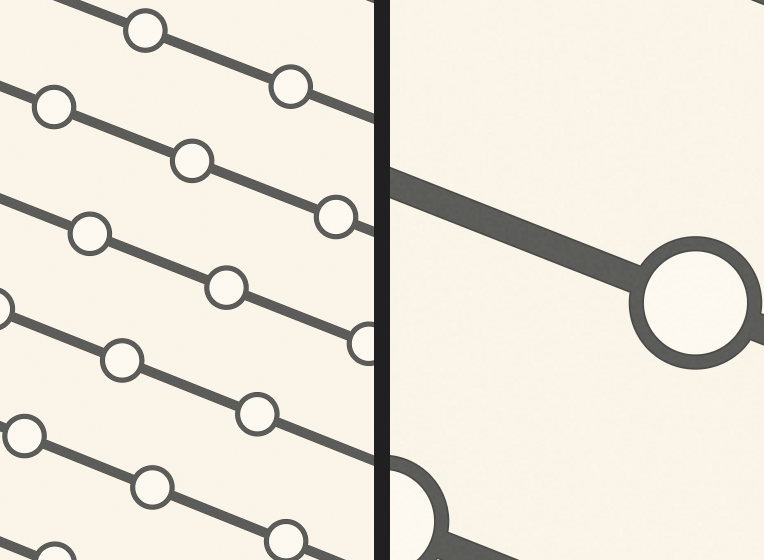
Left: the whole. Right: its middle third, enlarged.
Write a WebGL 2 fragment shader that draws this pattern.

```glsl
#version 300 es
precision highp float;
// Slanted dark rods strung with open rings on cream paper.

uniform vec2 u_resolution;
out vec4 outColor;

float hash(vec2 p) {
  return fract(sin(dot(p, vec2(127.1, 311.7))) * 43758.5453);
}

void main() {
  // Canvas width is 1, y runs down from the top edge
  vec2 p = vec2(gl_FragCoord.x, u_resolution.y - gl_FragCoord.y) / u_resolution.x;
  float pixel = 1.0 / u_resolution.x;

  // Nearest rod and nearest ring centre
  float rod = 1e3;
  float centre = 1e3;
  for (int i = -1; i <= 5; i++) {
    float row = float(i);
    float slope = 0.386 + 0.004 * row;
    float top = -0.0684 + 0.2969 * row + 0.00127 * row * row + 0.0234 * min(row, 0.0);
    rod = min(rod, abs(p.y - top - slope * p.x) / sqrt(1.0 + slope * slope) - 0.0131);

    // Rings drift right down the rows, with gaps widening to the right
    float start = 0.3887 + 0.125 * pow(max(row, 0.0), 0.795);
    for (int j = -2; j <= 1; j++) {
      float k = float(j);
      float x = start + k * (0.3809 - 0.0039 * row) + 0.0078 * k * k;
      centre = min(centre, distance(p, vec2(x, top + slope * x)));
    }
  }

  // Rods stop at the rings, leaving the discs open
  float ring = abs(centre - 0.0527) - 0.0068;
  float shape = min(max(rod, 0.0527 - centre), ring);

  // Paper, slightly paler inside the rings
  float grain = hash(floor(p * 342.0)) - 0.5;
  vec3 paper = mix(vec3(0.98, 0.96, 0.91), vec3(0.99, 0.975, 0.94), step(centre, 0.0527));
  paper += 0.006 * grain;

  // Ink with a thin darker rim
  float rim = smoothstep(-0.0022, -0.0008, shape);
  vec3 ink = mix(vec3(0.36, 0.36, 0.35), vec3(0.29, 0.29, 0.28), rim) + 0.015 * grain;

  outColor = vec4(mix(paper, ink, clamp(0.5 - shape / pixel, 0.0, 1.0)), 1.0);
}
```
